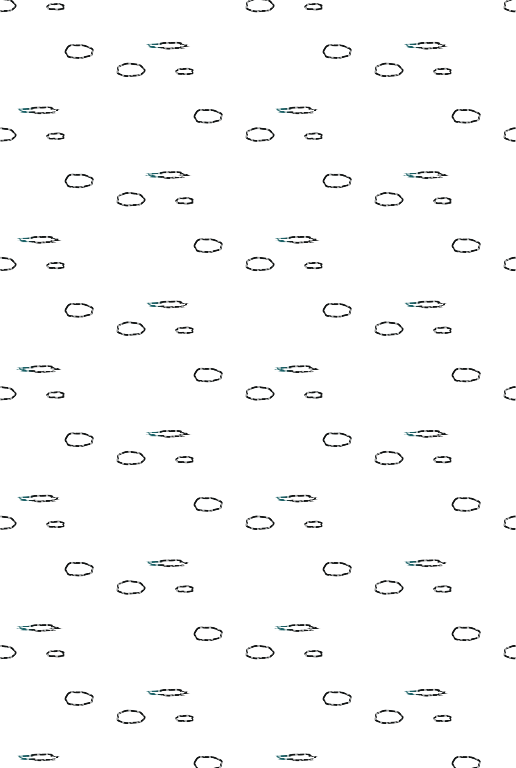
A Shadertoy shader for this pattern:

```glsl
// Sparse half-drop pattern of four small outlined pebbles in worn ink on white.

// Layout: the canvas is CANVAS_WIDTH units wide, y runs down from the top
const float CANVAS_WIDTH = 516.0;
const vec2 REPEAT = vec2(258.0, 129.4);

// Ink
const float LINE_WIDTH = 1.8;
const float WEAR_FLOOR = 0.38;      // ink left in the most worn spots
const vec3 PAPER = vec3(1.0);
const vec3 INK = vec3(0.07, 0.08, 0.08);
const vec3 TEAL_INK = vec3(0.10, 0.38, 0.40);

// Pebbles: round, domed, long sliver, small flat
const int PEBBLES = 4;
const int SLIVER = 2;
// centre x, centre y, half width, height above centre
const vec4 PLACE[PEBBLES] = vec4[](
    vec4(130.6, 70.0, 13.3, 6.1),
    vec4(78.8, 52.5, 13.3, 7.4),
    vec4(168.8, 46.0, 17.8, 3.4),
    vec4(184.8, 71.5, 8.0, 2.6));
// depth below centre, squareness, wobble, seed
const vec4 FORM[PEBBLES] = vec4[](
    vec4(6.1, 2.3, 0.035, 0.7),
    vec4(5.2, 2.4, 0.045, 2.1),
    vec4(2.4, 1.5, 0.090, 4.4),
    vec4(2.6, 2.8, 0.040, 5.3));

// Lopsided superellipse with a wavy rim; zero on the outline
float pebbleField(vec2 p, vec4 place, vec4 form) {
    vec2 q = p / vec2(place.z, p.y < 0.0 ? place.w : form.x);
    float n = form.y;
    vec2 powered = pow(abs(q) + 1e-4, vec2(n));
    float radius = pow(powered.x + powered.y, 1.0 / n);
    float angle = atan(q.y, q.x + 1e-5);
    float wave = sin(3.0 * angle + form.w) + 0.7 * sin(7.0 * angle + 2.0 * form.w);
    return radius * (1.0 - form.z * wave) - 1.0;
}

// Distance to the outline, from the field and its numerical slope
float outlineDistance(vec2 p, vec4 place, vec4 form) {
    const vec2 STEP = vec2(0.05, 0.0);
    float f = pebbleField(p, place, form);
    vec2 slope = vec2(pebbleField(p + STEP.xy, place, form),
                      pebbleField(p + STEP.yx, place, form)) - f;
    return abs(f) * STEP.x / max(length(slope), 1e-4);
}

// Uneven ink along the line, from layered sines
float wear(vec2 p, float seed) {
    float s = sin(0.75 * p.x + 0.5 * p.y + 3.0 * seed)
            + 0.7 * sin(1.45 * p.x - 0.9 * p.y + seed);
    return mix(WEAR_FLOOR, 1.0, smoothstep(-1.1, 0.1, s));
}

// Offset from the nearest copy of a point on the repeat grid
vec2 wrapped(vec2 p) {
    return (fract(p / REPEAT + 0.5) - 0.5) * REPEAT;
}

void mainImage(out vec4 fragColor, in vec2 fragCoord) {
    float pixel = CANVAS_WIDTH / iResolution.x;
    vec2 p = vec2(fragCoord.x, iResolution.y - fragCoord.y) * pixel;
    vec3 color = PAPER;

    for (int i = 0; i < PEBBLES; i++) {
        vec4 place = PLACE[i];
        vec4 form = FORM[i];
        // Two copies per repeat: the second is shifted by half both ways
        for (int copy = 0; copy < 2; copy++) {
            vec2 local = wrapped(p - place.xy - 0.5 * REPEAT * float(copy));
            float d = outlineDistance(local, place, form) - 0.5 * LINE_WIDTH;
            float ink = 1.0 - smoothstep(-0.5 * pixel, 0.5 * pixel, d);
            ink *= wear(local, form.w);
            // The sliver's left tip has a teal cast
            float teal = i == SLIVER ? 1.0 - smoothstep(-15.0, -5.0, local.x) : 0.0;
            color = mix(color, mix(INK, TEAL_INK, teal), ink);
        }
    }
    fragColor = vec4(color, 1.0);
}
```
